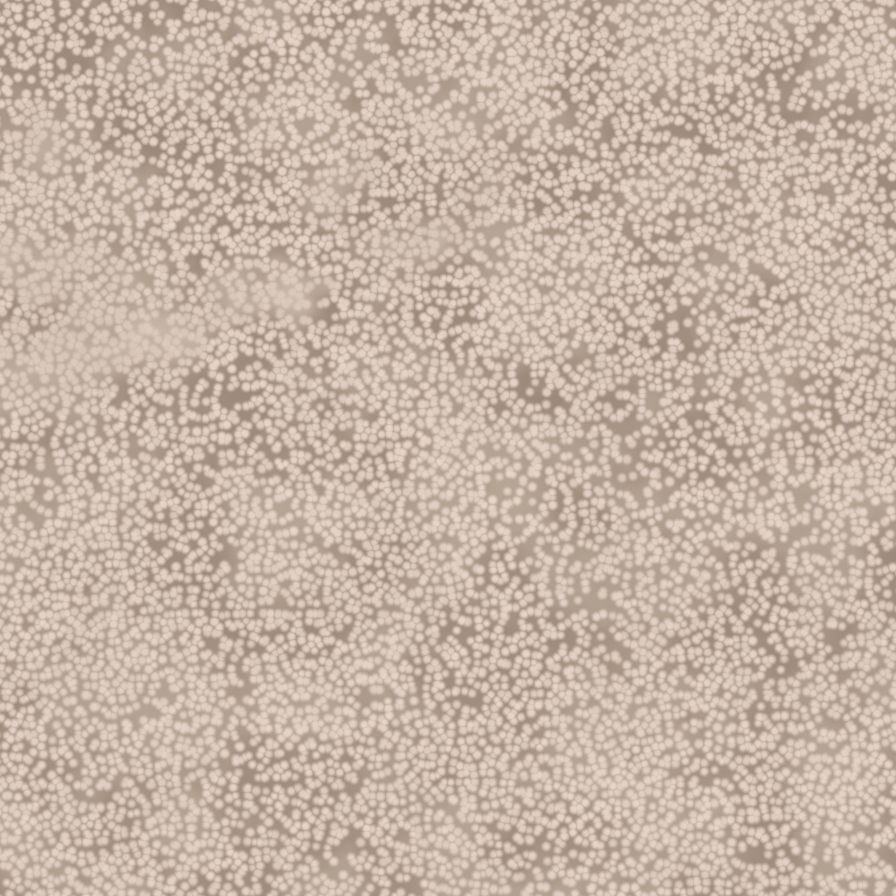
Give the GLSL for this texture, as a Shadertoy shader.

```glsl
const vec3 GROUND_DARK = vec3(0.615, 0.540, 0.482);
const vec3 GROUND_LIGHT = vec3(0.705, 0.635, 0.575);
const vec3 CREAM = vec3(0.895, 0.828, 0.778);
const vec3 HAZE = vec3(0.820, 0.752, 0.698);
const float CELLS = 112.0;

float hash(vec2 p) {
    vec3 q = fract(vec3(p.xyx) * 0.1031);
    q += dot(q, q.yzx + 33.33);
    return fract((q.x + q.y) * q.z);
}

vec2 hash2(vec2 p) {
    return vec2(hash(p + 17.0), hash(p.yx + 371.0));
}

float valueNoise(vec2 p) {
    vec2 cell = floor(p);
    vec2 f = fract(p);
    f = f * f * (3.0 - 2.0 * f);
    float low = mix(hash(cell), hash(cell + vec2(1, 0)), f.x);
    float high = mix(hash(cell + vec2(0, 1)), hash(cell + vec2(1, 1)), f.x);
    return mix(low, high, f.y);
}

float fbm(vec2 p) {
    float sum = 0.0;
    float amplitude = 0.5;
    for (int i = 0; i < 4; i++) {
        sum += amplitude * valueNoise(p);
        p = mat2(1.6, 1.2, -1.2, 1.6) * p + 5.3;
        amplitude *= 0.5;
    }
    return sum / 0.9375;
}

// Soft round grains, one per occupied cell; returns the brightest cover.
float grains(vec2 p, float softness, float size) {
    vec2 cell = floor(p);
    float cover = 0.0;
    for (int y = -1; y <= 1; y++) {
        for (int x = -1; x <= 1; x++) {
            vec2 id = cell + vec2(x, y);
            float clumps = 0.6 * valueNoise(id * 0.21) + 0.4 * valueNoise(id * 0.07 + 40.0);
            float present = step(hash(id + 131.0), 0.45 + 0.78 * clumps);
            float radius = size * mix(0.85, 1.15, hash(id + 211.0));
            float tone = mix(0.82, 1.0, hash(id + 307.0));
            float d = length(p - id - hash2(id));
            float disc = 1.0 - smoothstep(radius - softness, radius + softness, d);
            cover = max(cover, present * tone * disc);
        }
    }
    return cover;
}

// Small cloudy pale patches, confined to a band in the upper part.
float hazePatches(vec2 uv) {
    float band = smoothstep(0.52, 0.64, uv.y) * (1.0 - smoothstep(0.72, 0.95, uv.y));
    float side = 1.0 - smoothstep(0.55, 0.80, uv.x);
    float cloud = fbm(uv * vec2(7.0, 9.0) + 23.0);
    return band * side * smoothstep(0.48, 0.74, cloud);
}

void mainImage(out vec4 fragColor, in vec2 fragCoord) {
    vec2 uv = fragCoord / iResolution.y;

    // Grains are crisper and larger towards the top.
    float softness = mix(0.35, 0.29, uv.y);
    float size = mix(0.49, 0.51, uv.y);
    float cover = grains(uv * CELLS, softness, size);

    // Mottled ground, a little darker towards the top.
    float mottle = fbm(uv * 14.0 + 9.0);
    float lightness = smoothstep(0.25, 0.75, mottle) - 0.3 * (uv.y - 0.5);
    vec3 color = mix(GROUND_DARK, GROUND_LIGHT, clamp(lightness, 0.0, 1.0));

    // Haze fills the gaps and veils the grains.
    float haze = hazePatches(uv);
    color = mix(color, HAZE, 0.85 * haze);
    color = mix(color, CREAM, cover * (1.0 - 0.35 * haze));
    color += 0.03 * (fbm(uv * 9.0 + 61.0) - 0.5);

    fragColor = vec4(color, 1.0);
}
```
